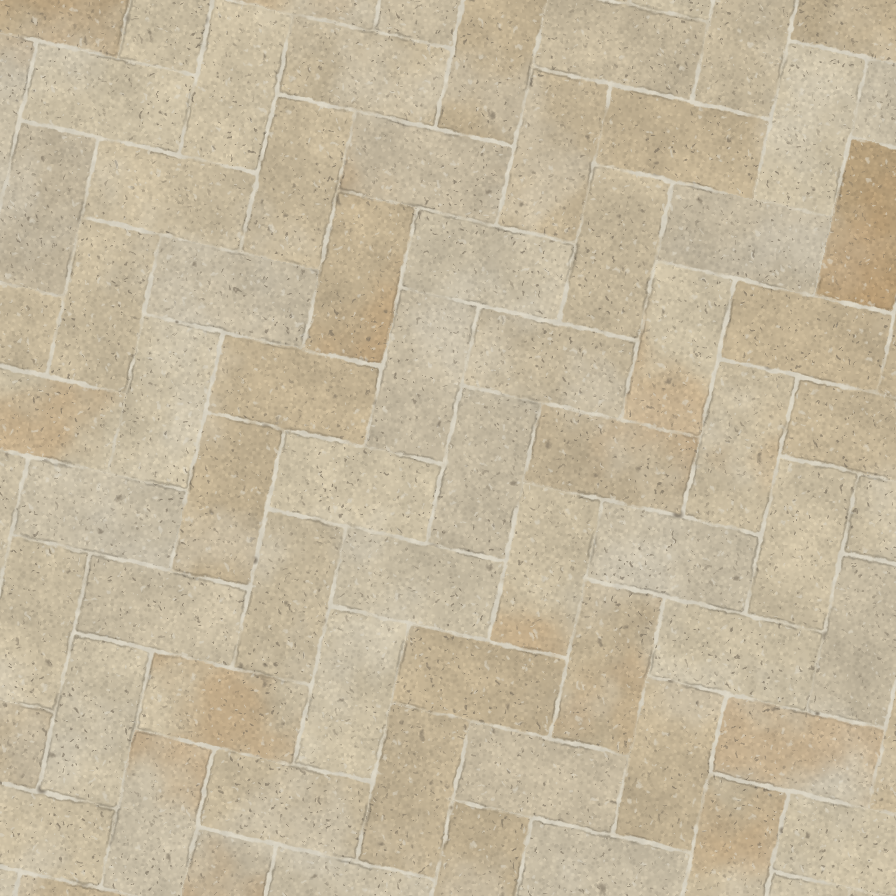
Reproduce this texture procedurally as a three.js fragment shader.

```glsl
#define SCALE 11.0
#define TILT 0.218
#define ORIGIN vec2(0.446, 0.679)
#define JOINT 0.017
#define CORNER 0.05
#define WOBBLE 0.013
#define PIT_SCALE 11.0
#define FLECK_SCALE 8.0
#define GRAIN_SCALE 21.0
#define GRAIN 0.15
#define BROWN_SHARE 0.05
#define STAIN 0.42

varying vec2 vUv;

const vec3 CREAM = vec3(0.800, 0.752, 0.648);
const vec3 GREY = vec3(0.768, 0.730, 0.648);
const vec3 TAN = vec3(0.750, 0.685, 0.567);
const vec3 BROWN = vec3(0.655, 0.555, 0.410);
const vec3 RUST = vec3(0.730, 0.590, 0.420);
const vec3 MORTAR = vec3(0.845, 0.820, 0.755);
const vec3 CHALK = vec3(0.860, 0.838, 0.780);
const vec3 PIT = vec3(0.470, 0.430, 0.370);

float hash(vec2 p) {
  vec3 h = fract(p.xyx * 0.1031);
  h += dot(h, h.yzx + 33.33);
  return fract((h.x + h.y) * h.z);
}

// Layered, rotated sines, roughly -1 to 1
float waves(vec2 p) {
  float sum = 0.0;
  float amp = 0.5;
  for (int i = 0; i < 5; i++) {
    p = mat2(0.8, -0.6, 0.6, 0.8) * p * 1.85 + 1.7;
    sum += amp * sin(p.x + 1.4 * sin(p.y + sum));
    amp *= 0.58;
  }
  return sum;
}

// Cellular noise: distance to the nearest point and its random value
vec2 cellular(vec2 p) {
  vec2 base = floor(p);
  vec2 nearest = vec2(9.0, 0.0);
  for (int y = -1; y <= 1; y++) {
    for (int x = -1; x <= 1; x++) {
      vec2 cell = base + vec2(float(x), float(y));
      vec2 point = cell + vec2(hash(cell), hash(cell + 57.3));
      float d = length(p - point);
      if (d < nearest.x) nearest = vec2(d, hash(cell + 113.7));
    }
  }
  return nearest;
}

// Soft dots on the share of cells above the threshold
float dots(vec2 p, float threshold, float radius) {
  vec2 c = cellular(p);
  float size = radius * smoothstep(threshold, 1.0, c.y);
  return step(threshold, c.y) * (1.0 - smoothstep(size * 0.3, size + 0.1, c.x));
}

void main() {
  // Tilted plane, one unit per brick width
  vec2 d = (vUv - ORIGIN) * SCALE;
  float c = cos(TILT);
  float s = sin(TILT);
  vec2 p = vec2(c * d.x - s * d.y, s * d.x + c * d.y);
  vec2 rough = p + WOBBLE * vec2(waves(p * 5.0), waves(p * 5.0 + 9.0));

  // Herringbone: the diagonal index selects the half of a lying or upright brick
  vec2 cell = floor(rough);
  float k = mod(cell.x + cell.y, 4.0);
  bool upright = k > 1.5;
  vec2 along = upright ? vec2(0.0, 1.0) : vec2(1.0, 0.0);
  vec2 corner = cell - along * step(0.5, mod(k, 2.0));
  vec2 halfSize = 0.5 + 0.5 * along;

  // Distance inward from the rounded brick outline
  vec2 b = abs(rough - corner - halfSize) - halfSize + CORNER;
  float inside = CORNER - length(max(b, 0.0)) - min(max(b.x, b.y), 0.0);

  // Tone of each brick
  float tone = hash(corner + 41.0);
  float kind = hash(corner + 83.0);
  vec2 q = p + 19.0 * vec2(tone, kind);
  vec3 stone = mix(CREAM, TAN, smoothstep(0.1, 1.0, tone));
  stone = mix(stone, GREY, 0.65 * smoothstep(0.5, 0.95, kind));
  stone = mix(stone, BROWN, 0.6 * step(kind, BROWN_SHARE));

  // Clouds, chalky haze and rusty stains
  stone *= 0.995 + 0.045 * waves(q * 0.9) + 0.03 * waves(q * 3.5);
  stone = mix(stone, CHALK, 0.30 * smoothstep(0.0, 0.9, waves(p * 0.8 + 21.0)));
  float stained = step(0.65, hash(corner + 127.0));
  stone = mix(stone, RUST, STAIN * stained * smoothstep(-0.1, 0.9, waves(q * 0.6 + 4.0)));

  // Grain, pale flecks and dark pits
  vec2 grain = cellular(q * GRAIN_SCALE);
  stone *= 1.0 + GRAIN * (grain.y - 0.52) * (1.0 - smoothstep(0.1, 0.8, grain.x));
  vec2 bent = q + 0.05 * vec2(waves(q * 6.0), waves(q * 6.0 + 5.0));
  stone = mix(stone, CHALK, 0.55 * dots(bent * FLECK_SCALE, 0.6, 0.22));
  float pitted = 0.35 + 0.3 * smoothstep(-0.5, 0.6, waves(p * 1.3 + 13.0));
  stone = mix(stone, PIT, pitted * dots(bent * PIT_SCALE + 31.0, 0.55, 0.20));
  stone = mix(stone, PIT, 0.6 * dots(bent * 2.4 + 71.0, 0.88, 0.05));

  // Thin mortar that swells, fades and breaks along the joint
  float wear = waves(p * 1.6 + 3.0) + 0.4 * waves(p * 6.0);
  float ragged = inside + 0.010 * waves(p * 14.0);
  float width = JOINT * (1.0 + 0.5 * wear);
  float joint = 1.0 - smoothstep(width - 0.010, width + 0.018, ragged);
  float filled = 0.25 + 0.75 * smoothstep(-0.75, 0.25, wear);

  // Dark worn rim where the filling is low
  float rim = 1.0 - smoothstep(0.0, 0.030, abs(ragged - width - 0.010));
  stone *= 1.0 - 0.17 * rim * smoothstep(-0.1, 0.6, waves(p * 2.3 + 8.0));
  vec3 mortar = MORTAR * (1.0 + 0.04 * waves(p * 9.0));
  mortar = mix(mortar, PIT, 0.8 * dots(p * 3.0 + 17.0, 0.86, 0.20));
  vec3 color = mix(stone, mortar, joint * filled);

  gl_FragColor = vec4(color, 1.0);
}
```
